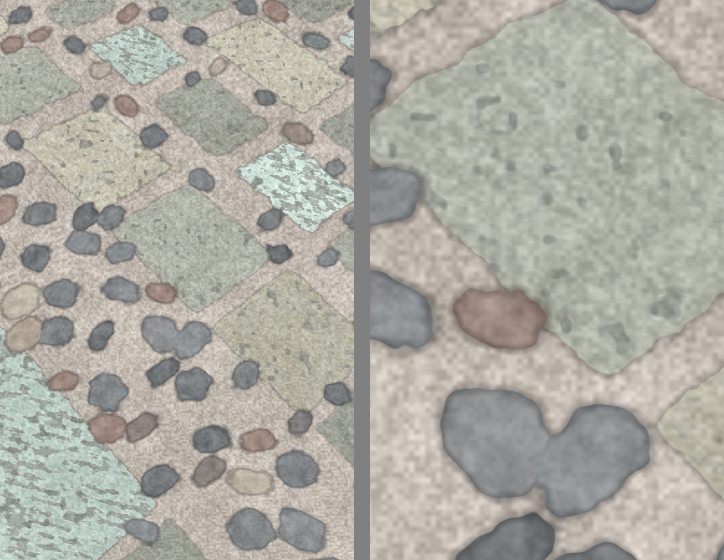
Left, the full canvas; right, a detail of the centre.
Give the GLSL for this texture, as a WebGL 1 fragment shader.

```glsl
precision highp float;
uniform vec2 u_resolution;

#define FAR_SIZE 0.05     // pebble spacing at the top
#define GROWTH 0.05       // added spacing towards the bottom
#define MID_X 0.316
#define JOINT 0.019       // half width of the joints between slabs
#define ROUGH_EDGE 0.013
#define GRAIN 0.26
#define MORTAR vec3(0.76, 0.725, 0.69)
#define VERDIGRIS vec3(0.81, 0.88, 0.845)
#define CREAM vec3(0.80, 0.785, 0.71)
#define GREY_GREEN vec3(0.675, 0.685, 0.64)
#define PIT vec3(0.50, 0.51, 0.49)
#define SLATE vec3(0.49, 0.505, 0.515)

float hash(vec2 p) {
  return fract(sin(dot(p, vec2(127.1, 311.7))) * 43758.5);
}

float noise(vec2 p) {
  vec2 i = floor(p), f = fract(p);
  f = f * f * (3.0 - 2.0 * f);
  return mix(mix(hash(i), hash(i + vec2(1, 0)), f.x),
             mix(hash(i + vec2(0, 1)), hash(i + vec2(1, 1)), f.x), f.y);
}

float fbm(vec2 p) {
  float sum = 0.0, amp = 0.53;
  for (int i = 0; i < 4; i++) {
    sum += amp * noise(p);
    p = p * 2.03 + 17.3;
    amp *= 0.5;
  }
  return sum;
}

// Slabs in converging lanes: x = signed distance, y = lane, z = slab in lane
vec3 slabAt(vec2 p) {
  float across = (p.y - 0.86 * p.x) / (1.0 + 0.484 * p.x);
  float along = sqrt(max((p.y + 0.36 * p.x) / (1.0 - 0.46 * p.x), 0.001));
  // Lane: near edge, far edge, slab period, offset
  vec4 lane = vec4(-0.6, -0.345, 0.22, 0.6);
  float id = 4.0;
  if (across > 0.4) { lane = vec4(0.58, 1.2, 0.6, 0.486); id = 0.0; }
  else if (across > 0.0) { lane = vec4(0.03, 0.22, 0.21, 0.5); id = 1.0; }
  else if (across > -0.18) { lane = vec4(-0.153, -0.045, 0.19, 0.355); id = 2.0; }
  else if (across > -0.32) { lane = vec4(-0.30, -0.205, 0.275, 0.47); id = 3.0; }
  float cell = (along - lane.w) / lane.z;
  float side = abs(across - 0.5 * (lane.x + lane.y)) - 0.5 * (lane.y - lane.x);
  float end = (abs(fract(cell) - 0.5) - 0.5) * lane.z * 2.0 * along;
  vec2 d = vec2(side * (1.0 + 0.484 * p.x) * 0.76,
                end * (1.0 - 0.46 * p.x) * 0.85 + JOINT) + 0.01;
  float dist = length(max(d, 0.0)) + min(max(d.x, d.y), 0.0) - 0.01;
  return vec3(dist, id, floor(cell));
}

// Pebbles on a jittered perspective grid: x = signed distance, yz = random tones
vec3 pebbleAt(vec2 q) {
  vec3 nearest = vec3(1.0, 0.0, 0.0);
  float wobble = noise(q * 4.5) + 0.5 * noise(q * 10.0) - 0.75;
  for (int j = -1; j <= 1; j++) {
    for (int i = -1; i <= 1; i++) {
      vec2 id = floor(q) + vec2(float(i), float(j));
      float h1 = hash(id), h2 = hash(id + 31.7), h3 = hash(id + 67.3);
      vec2 centre = id + 0.5 + 0.46 * (vec2(h1, h2) - 0.5);
      float size = exp(centre.y * GROWTH);
      vec2 place = vec2(centre.x * size + MID_X, (size - FAR_SIZE) / GROWTH);
      float room = slabAt(place).x / size;
      if (room > 0.12) {
        float radius = min(mix(0.32, 0.46, h3), room * 0.9 + 0.12);
        float tilt = (hash(id + 11.9) - 0.6) * 1.7;
        float ratio = mix(0.56, 0.88, hash(id + 5.1));
        vec2 r = q - centre;
        r = abs(vec2(cos(tilt) * r.x + sin(tilt) * r.y,
                     (cos(tilt) * r.y - sin(tilt) * r.x) / ratio));
        float reach = pow(pow(r.x, 2.4) + pow(r.y, 2.4), 1.0 / 2.4);
        float d = (reach - radius + 0.13 * wobble) * size * ratio;
        if (d < nearest.x) nearest = vec3(d, h3, hash(id + 91.2));
      }
    }
  }
  return nearest;
}

void main() {
  vec2 p = gl_FragCoord.xy / u_resolution.y;
  p.y = 1.0 - p.y;
  float px = 1.0 / u_resolution.y;
  float size = FAR_SIZE + GROWTH * p.y;
  vec2 q = vec2((p.x - MID_X) / size, log(size) / GROWTH);
  float fine = noise(p * 310.0) * 0.6 + noise(p * 170.0 + 9.0) * 0.4 - 0.5;
  float patches = fbm(q * 1.3) - 0.5;

  // Sandy mortar
  vec3 color = MORTAR + 0.14 * patches + GRAIN * fine;

  // Slabs, streaked and pitted
  vec3 slab = slabAt(p);
  float edge = slab.x + ROUGH_EDGE * (fbm(p * 55.0) - 0.5);
  float evenLane = 1.0 - mod(slab.y, 2.0), evenCell = 1.0 - mod(slab.z, 2.0);
  float patina = evenLane * evenCell;
  vec3 stone = mix(GREY_GREEN, mix(CREAM, VERDIGRIS, evenLane), evenCell);
  stone *= 0.91 + 0.14 * hash(slab.yz + 3.0);
  float streak = fbm(vec2(q.x * 5.0, (q.y - 0.25 * q.x) * 10.0));
  float pits = smoothstep(0.66, 0.78, noise(q * 7.0 + 40.0) * 0.7 + 0.3 * streak);
  float worn = smoothstep(0.47, 0.64, streak + 0.3 * patches);
  stone = mix(stone, PIT, worn * mix(0.25, 0.68, patina));
  stone = mix(stone, PIT * 0.95, pits * 0.6);
  stone += 0.12 * patches + 0.2 * fine + 0.16 * (streak - 0.5);
  color *= 1.0 - 0.2 * (1.0 - smoothstep(0.0, 0.006, abs(edge)));
  color = mix(color, stone, 1.0 - smoothstep(-px, px, edge));

  // Pebbles with a soft contact shadow
  vec3 pebble = pebbleAt(q);
  vec3 tone = SLATE * mix(0.86, 1.14, pebble.y);
  tone = mix(tone, vec3(0.62, 0.54, 0.505), smoothstep(0.76, 0.82, pebble.z));
  tone = mix(tone, vec3(0.74, 0.71, 0.65), smoothstep(0.93, 0.95, pebble.z));
  tone += 0.2 * (fbm(q * 6.0 + pebble.y * 50.0) - 0.5) + 0.09 * fine;
  tone *= 1.0 - 0.2 * smoothstep(-0.005, 0.0, pebble.x);
  color *= 1.0 - 0.22 * (1.0 - smoothstep(0.0, 0.005, pebble.x));
  color = mix(color, tone, 1.0 - smoothstep(-px, px, pebble.x));

  gl_FragColor = vec4(clamp(color, 0.0, 1.0), 1.0);
}
```
